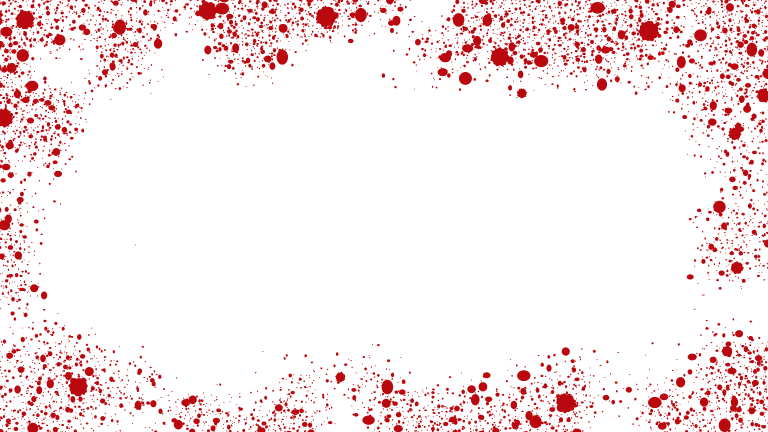
Reproduce this background procedurally as a Shadertoy shader.

```glsl
// Red ink spatter framing an empty white page.
#define PAPER vec3(1.0)
#define INK vec3(0.73, 0.03, 0.06)
#define CLEAR_CENTER vec2(0.892, 0.49)
#define CLEAR_HALF vec2(0.705, 0.305)
#define CLEAR_ROUND 0.16
#define FRAME_FADE 0.12
#define COARSE_CELL 0.05
#define CELL_RATIO 0.6
#define LAYERS 4
#define BURST_SIZE 0.035

// Large blots: centre and radius, in canvas heights.
const vec3 BLOTS[14] = vec3[14](
    vec3(0.058, 0.954, 0.021), vec3(0.481, 0.975, 0.021),
    vec3(0.755, 0.961, 0.023), vec3(1.157, 0.868, 0.021),
    vec3(1.502, 0.928, 0.023), vec3(0.009, 0.727, 0.021),
    vec3(0.181, 0.104, 0.021), vec3(1.310, 0.067, 0.022),
    vec3(1.701, 0.690, 0.014), vec3(1.706, 0.380, 0.014),
    vec3(1.768, 0.778, 0.015), vec3(1.683, 0.187, 0.012),
    vec3(0.788, 0.127, 0.011), vec3(1.208, 0.784, 0.011));

// Centres of dense fine spray.
const vec2 BURSTS[7] = vec2[7](
    vec2(0.127, 0.907), vec2(1.083, 0.903), vec2(1.278, 0.931),
    vec2(0.042, 0.324), vec2(0.463, 0.056), vec2(0.995, 0.016),
    vec2(1.700, 0.120));

vec3 hash33(vec3 p) {
    p = fract(p * vec3(0.1031, 0.1030, 0.0973));
    p += dot(p, p.yxz + 33.33);
    return fract((p.xxy + p.yxx) * p.zyx);
}

float valueNoise(vec2 p) {
    vec2 i = floor(p), f = fract(p);
    f = f * f * (3.0 - 2.0 * f);
    float a = hash33(vec3(i, 91.0)).x;
    float b = hash33(vec3(i + vec2(1, 0), 91.0)).x;
    float c = hash33(vec3(i + vec2(0, 1), 91.0)).x;
    float d = hash33(vec3(i + vec2(1, 1), 91.0)).x;
    return mix(mix(a, b, f.x), mix(c, d, f.x), f.y);
}

float roundedBox(vec2 p, vec2 halfSize, float radius) {
    vec2 q = abs(p) - halfSize + radius;
    return length(max(q, 0.0)) + min(max(q.x, q.y), 0.0) - radius;
}

// Chance that a drop lands at p.
float sprayDensity(vec2 p) {
    float frame = roundedBox(p - CLEAR_CENTER, CLEAR_HALF, CLEAR_ROUND);
    float density = smoothstep(-0.03, FRAME_FADE, frame);
    density *= smoothstep(0.1, 0.8, valueNoise(p * 7.0));
    density *= mix(0.85, 1.25, smoothstep(0.4, 0.95, p.y));

    // Sparse gap in the lower band.
    vec2 gap = (p - vec2(0.80, 0.0)) / vec2(0.07, 0.15);
    density *= 1.0 - exp(-dot(gap, gap));

    for (int i = 0; i < 7; i++) {
        vec2 q = (p - BURSTS[i]) / BURST_SIZE;
        density += 0.8 * exp(-dot(q, q));
    }
    return density;
}

// Distance to the nearest drop of one jittered grid.
float dropLayer(vec2 p, float cell, float seed) {
    float dist = 1.0;
    vec2 home = floor(p / cell);
    for (int y = -1; y <= 1; y++)
    for (int x = -1; x <= 1; x++) {
        vec2 id = home + vec2(x, y);
        vec3 place = hash33(vec3(id, seed));
        vec3 form = hash33(vec3(id, seed + 37.0));
        vec2 center = (id + place.xy) * cell;
        if (place.z > sprayDensity(center)) continue;
        float radius = cell * (0.08 + 0.24 * form.x * form.x * form.x);
        float stretch = mix(0.85, 1.18, form.y);
        vec2 q = (p - center) * vec2(stretch, 1.0 / stretch);
        dist = min(dist, length(q) - radius);
    }
    return dist;
}

// Distance to the large blots, with uneven rims.
float blotField(vec2 p) {
    float dist = 1.0;
    for (int i = 0; i < 14; i++) {
        vec2 q = p - BLOTS[i].xy;
        float angle = atan(q.y, q.x + 1e-6), phase = float(i);
        float rim = 1.0 + 0.05 * sin(7.0 * angle + phase)
                        + 0.04 * sin(13.0 * angle - 2.0 * phase);
        dist = min(dist, length(q) - BLOTS[i].z * rim);
    }
    return dist;
}

void mainImage(out vec4 fragColor, in vec2 fragCoord) {
    vec2 p = fragCoord / iResolution.y;
    float dist = blotField(p);
    float cell = COARSE_CELL;
    for (int i = 0; i < LAYERS; i++) {
        dist = min(dist, dropLayer(p, cell, float(i) * 11.0 + 5.0));
        cell *= CELL_RATIO;
    }
    float coverage = clamp(0.5 - dist * iResolution.y, 0.0, 1.0);
    fragColor = vec4(mix(PAPER, INK, coverage), 1.0);
}
```
